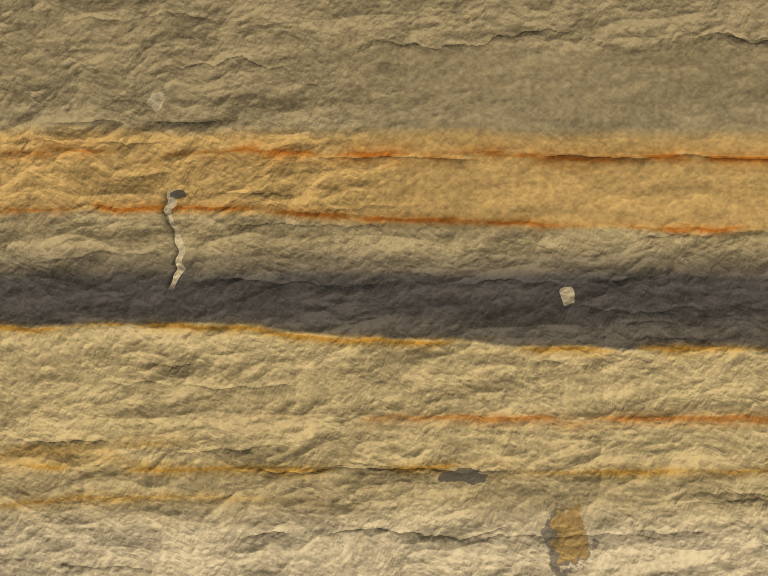
Give the GLSL for this texture, as a Shadertoy shader.

```glsl
// Weathered cliff face: olive, ochre and coal strata with rusty seams and flaking ledges.
#define OLIVE vec3(0.545, 0.475, 0.34)
#define OCHRE vec3(0.68, 0.545, 0.325)
#define RUST vec3(0.58, 0.33, 0.11)
#define GOLD vec3(0.64, 0.46, 0.18)
#define COAL vec3(0.29, 0.265, 0.235)
#define TAN vec3(0.67, 0.58, 0.40)
#define PALE vec3(0.72, 0.64, 0.49)
#define RELIEF 0.034
#define GRAIN 0.14
#define LEDGES 30

float hash(vec2 p) {
    return fract(sin(dot(p, vec2(127.1, 311.7))) * 43758.55);
}

float noise(vec2 p) {
    vec2 i = floor(p), f = fract(p);
    f = f * f * (3.0 - 2.0 * f);
    return mix(mix(hash(i), hash(i + vec2(1, 0)), f.x),
               mix(hash(i + vec2(0, 1)), hash(i + vec2(1, 1)), f.x), f.y);
}

// Layered noise; crease folds each layer into sharp valleys
float fbm(vec2 p, int octaves, float crease) {
    float sum = 0.0, amp = 0.5;
    for (int i = 0; i < octaves; i++) {
        float n = noise(p);
        sum += amp * mix(n, abs(2.0 * n - 1.0), crease);
        p = mat2(1.6, 0.5, -0.5, 1.6) * p * 1.2 + 3.7;
        amp *= 0.5;
    }
    return sum;
}

// Height of the rock surface: crumbly lumps plus thin bedding plates
float relief(vec2 p) {
    vec2 q = p + 0.02 * vec2(noise(p * 14.0), noise(p * 14.0 + 9.0));
    return 0.5 * fbm(q * vec2(9.0, 13.0), 6, 0.6) + 0.13 * fbm(q * vec2(8.0, 34.0) + 7.0, 3, 0.0);
}

// Depth of a bedding line that starts at the left and sinks to the right
float bed(float x, float left, float drop) {
    float wobble = noise(vec2(x * 5.0, left * 37.0)) + 0.35 * noise(vec2(x * 21.0, left * 53.0)) - 0.67;
    return left + drop * smoothstep(0.15, 1.25, x) + 0.01 * wobble;
}

// Mineral stain: broken thin streak inside a soft halo
float stain(vec2 p, float depth, float width) {
    float t = (p.y - depth + 0.018 * (fbm(p * vec2(14.0, 30.0), 5, 0.0) - 0.47)) / width;
    float patches = smoothstep(0.25, 0.55, fbm(p * vec2(9.0, 40.0) + depth * 30.0, 5, 0.0));
    float streak = smoothstep(-0.5, -0.3, t) * (1.0 - smoothstep(0.0, 0.55, t));
    return patches * (0.55 * exp(-t * t) + 0.45 * streak);
}

// Lit rim and cast shadow of a broken plate between two x positions
float ledge(vec2 p, float x0, float x1, float depth, float rough) {
    float fade = smoothstep(x0, x0 + 0.05, p.x) * (1.0 - smoothstep(x1 - 0.05, x1, p.x));
    if (fade <= 0.0 || abs(p.y - depth) > rough + 0.05) return 0.0;
    float bend = fbm(vec2(p.x * 10.0, depth * 41.0), 3, 0.0) + 0.35 * fbm(p * vec2(45.0, 30.0), 3, 0.0);
    float t = p.y - depth - 2.0 * rough * (bend - 0.6);
    float drop = 0.002 + 0.009 * noise(vec2(p.x * 19.0, depth * 77.0));
    float shadow = smoothstep(-0.001, 0.001, t) * exp(-max(t, 0.0) / drop);
    float rim = exp(-abs(t + 0.004) / 0.003);
    return fade * (0.13 * rim - 0.42 * shadow) * smoothstep(0.15, 0.5, noise(vec2(p.x * 13.0, depth * 91.0)));
}

// Coverage of a ragged fragment
float chip(vec2 p, vec2 center, vec2 radius) {
    float rag = fbm(p * 55.0, 4, 0.0) - 0.47;
    return 1.0 - smoothstep(0.85, 1.0, length((p - center) / radius) + 1.5 * rag);
}

vec3 strata(vec2 p) {
    float x = p.x, d = p.y + 0.014 * (fbm(p * vec2(11.0, 18.0), 5, 0.0) - 0.47);
    float coalBase = bed(x, 0.565, 0.045);
    vec3 c = mix(OLIVE, OCHRE, smoothstep(-0.012, 0.015, d - bed(x, 0.225, 0.005)));
    c = mix(c, mix(OLIVE, TAN, 0.4), smoothstep(-0.004, 0.008, d - bed(x, 0.366, 0.032)));
    c = mix(c, mix(OLIVE, COAL, 0.4), smoothstep(0.42, 0.465, d));
    c = mix(c, COAL, smoothstep(0.46, 0.49, d) * (1.0 - 0.35 * smoothstep(0.53, 0.58, d)));
    c = mix(c, TAN, smoothstep(-0.004, 0.004, d - coalBase));
    c = mix(c, mix(TAN, OLIVE, 0.35), smoothstep(0.8, 0.83, d));
    c = mix(c, PALE, smoothstep(0.85, 0.94, d));
    c = mix(c, RUST, 0.95 * stain(p, bed(x, 0.262, 0.012), 0.015));
    c = mix(c, RUST, 0.9 * stain(p, bed(x, 0.363, 0.034), 0.009));
    c = mix(c, GOLD, 0.95 * stain(p, coalBase + 0.004, 0.009));
    c = mix(c, RUST, 0.7 * stain(p, bed(x, 0.722, 0.008), 0.013) * smoothstep(0.4, 0.9, x));
    c = mix(c, GOLD, 0.8 * stain(p, bed(x, 0.812, 0.006), 0.011));
    c = mix(c, GOLD, 0.6 * stain(p, bed(x, 0.87, 0.02), 0.011) * (1.0 - smoothstep(0.1, 0.7, x)));
    return mix(c, GOLD, 0.45 * stain(p, 0.785, 0.03) * (1.0 - smoothstep(0.25, 0.4, x)));
}

void mainImage(out vec4 fragColor, in vec2 fragCoord) {
    vec2 p = vec2(fragCoord.x, iResolution.y - fragCoord.y) / iResolution.y;

    // Overhead light on the relief, gentler on the smooth sandy faces
    vec2 e = vec2(0.0007, 0.0015);
    float slope = (relief(p + e) - relief(p - e)) / (2.0 * e.y);
    float sandy = smoothstep(0.5, 0.8, p.x) * smoothstep(0.07, 0.1, p.y) * (1.0 - smoothstep(0.38, 0.42, p.y));
    float light = 1.01 + clamp(RELIEF * slope * (1.0 - 0.65 * sandy), -0.3, 0.22);
    light += 0.2 * (fbm(p * vec2(4.0, 8.0) + 11.0, 4, 0.0) - 0.47);

    // Main overhangs, then smaller scattered ones
    light += ledge(p, 0.62, 1.4, 0.073, 0.03) + ledge(p, 0.06, 0.4, 0.213, 0.01);
    light += ledge(p, 0.28, 0.52, 0.115, 0.035) + ledge(p, 0.5, 1.4, 0.272, 0.01);
    light += ledge(p, 0.33, 1.2, 0.49, 0.016) + ledge(p, -0.1, 0.22, 0.762, 0.015);
    light += ledge(p, 0.43, 0.9, 0.817, 0.016) + ledge(p, 0.4, 1.0, 0.925, 0.02);
    for (int i = 0; i < LEDGES; i++) {
        float id = float(i), start = 1.3 * hash(vec2(id, 2.0)) - 0.1;
        float depth = (id + hash(vec2(id, 5.0))) / float(LEDGES);
        light += (0.8 - 0.7 * sandy) * ledge(p, start, start + 0.15 + 0.3 * hash(vec2(id, 8.0)), depth, 0.02);
    }
    light += GRAIN * (noise(p * 230.0) + noise(p * 120.0) - 1.0);
    light = clamp(light, 0.45, 1.28);
    vec3 col = strata(p) * light;

    // Hanging root, loose stones and a fallen slab
    float rootX = 0.304 + 0.01 * sin(p.y * 32.0) + 0.012 * (noise(p.yy * 60.0) - 0.5);
    float root = smoothstep(0.325, 0.34, p.y) * (1.0 - smoothstep(0.49, 0.505, p.y));
    float rootWidth = 0.002 + 0.006 * noise(p.yy * 45.0 + 5.0);
    col *= 1.0 - 0.4 * root * exp(-abs(p.x - rootX + 0.008) / 0.005);
    col = mix(col, PALE * light * 0.93, root * (1.0 - smoothstep(rootWidth, rootWidth + 0.002, abs(p.x - rootX))));
    col = mix(col, COAL * 0.9, 0.8 * chip(p, vec2(0.31, 0.335), vec2(0.015, 0.01)));
    col = mix(col, COAL, 0.7 * chip(p, vec2(0.805, 0.827), vec2(0.045, 0.012)));
    col = mix(col, PALE * light, 0.9 * chip(p, vec2(0.985, 0.511), vec2(0.013, 0.019)));
    col = mix(col, PALE * light, 0.9 * chip(p, vec2(0.273, 0.178), vec2(0.014, 0.018)));
    col = mix(col, COAL, 0.55 * chip(p, vec2(0.982, 0.937), vec2(0.046, 0.062)));
    col = mix(col, OCHRE * light * 0.9, chip(p, vec2(0.99, 0.93), vec2(0.034, 0.056)));
    fragColor = vec4(clamp(col, 0.0, 1.0), 1.0);
}
```
